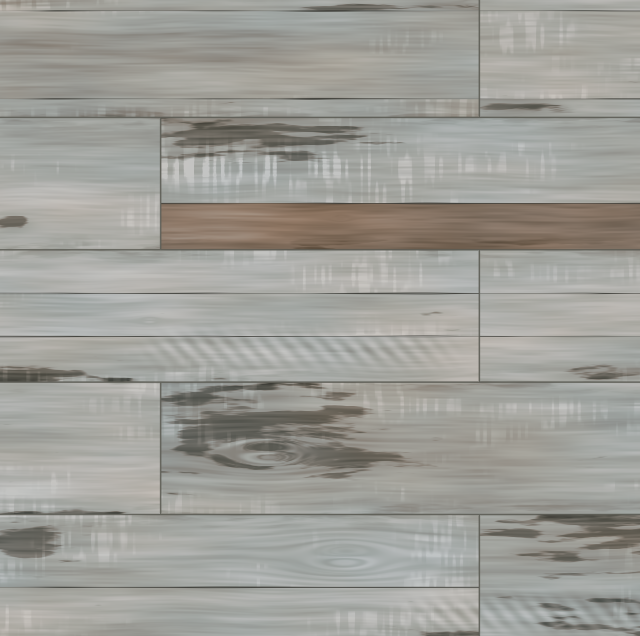
A Shadertoy shader for this texture:

```glsl
// Weathered grey wood planks laid in a half-offset running bond.
// Each plank may be split by seams; stretched noise, bent around knots,
// gives the grain, and flaky dark patches and saw scratches give the wear.

#define ROWS 4.805          // plank rows down the canvas
#define ROW_SHIFT 0.113     // hidden part of the top row
#define JOINT_EVEN 0.749    // end joint in even rows
#define JOINT_ODD 0.251     // end joint in odd rows
#define JOINT_HALF 0.0012   // half width of the joints
#define SEAM_HALF 0.0008    // half width of the seams
#define GRAIN 2.3
#define BLOTCH 2.2
#define FLAKE 1.3

// Wood colours from dark to light
const vec3 WOOD[8] = vec3[8](
    vec3(.22, .22, .20), vec3(.32, .32, .29), vec3(.42, .41, .38), vec3(.51, .49, .46),
    vec3(.58, .58, .56), vec3(.64, .65, .63), vec3(.71, .71, .70), vec3(.77, .77, .76));
const vec3 JOINT_COLOR = vec3(.36, .36, .33);
const vec3 SEAM_COLOR = vec3(.25, .25, .23);

// Per plank (left, right in each row): base tone, seam heights, worn patch (centre, radii)
const float TONE[10] = float[10](4.6, 5.1, 5.2, 5.0, 5.6, 5.4, 5.5, 4.9, 5.3, 4.7);
const vec2 SEAM[10] = vec2[10](
    vec2(.195, .86), vec2(.195, .86), vec2(2.), vec2(.65, 2.), vec2(.33, .655),
    vec2(.33, .655), vec2(2.), vec2(2.), vec2(.55, 2.), vec2(2.));
const vec4 WEAR[10] = vec4[10](
    vec4(.6, .17, .2, .03), vec4(.8, .93, .08, .06), vec4(.02, .8, .03, .06),
    vec4(.41, .14, .17, .19), vec4(.06, .95, .16, .07), vec4(.96, .92, .1, .08),
    vec4(.1, .99, .1, .03), vec4(.38, .33, .19, .34), vec4(.02, .22, .12, .17),
    vec4(.91, .12, .2, .25));

float hash(vec2 p) {
    vec3 q = fract(vec3(p.xyx) * .1031);
    q += dot(q, q.yzx + 33.33);
    return fract((q.x + q.y) * q.z);
}

float noise(vec2 p) {
    vec2 i = floor(p), f = fract(p);
    f = f * f * (3. - 2. * f);
    return mix(mix(hash(i), hash(i + vec2(1, 0)), f.x),
               mix(hash(i + vec2(0, 1)), hash(i + vec2(1, 1)), f.x), f.y);
}

float fbm(vec2 p) {
    float sum = 0., amp = .533;
    for (int i = 0; i < 4; i++) {
        sum += amp * noise(p);
        p = p * 2.03 + 17.;
        amp *= .5;
    }
    return sum;
}

vec3 woodColor(float tone) {
    vec3 c = WOOD[0];
    for (int i = 1; i < 8; i++) c = mix(c, WOOD[i], clamp(tone - float(i - 1), 0., 1.));
    return c;
}

float bell(vec2 d) { return exp(-dot(d, d)); }

float line(float dist, float halfWidth, float px) {
    return 1. - smoothstep(halfWidth - px * .7, halfWidth + px * .7, abs(dist));
}

void mainImage(out vec4 fragColor, in vec2 fragCoord) {
    vec2 uv = fragCoord / iResolution.xy;
    float px = 1. / iResolution.y, x = uv.x;

    // Plank layout: f runs from 0 at a plank's top to 1 at its bottom
    float v = (1. - uv.y) * ROWS + ROW_SHIFT;
    int row = int(v);
    float f = fract(v), y = f / ROWS;
    float end = x - (row % 2 == 0 ? JOINT_EVEN : JOINT_ODD);
    int id = row * 2 + (end < 0. ? 0 : 1);
    vec2 seam = SEAM[id];
    float strip = step(seam.x, f) + step(seam.y, f);
    float seed = float(id) * 17.3 + strip * 7.7;

    // Grain lines stream around a knot, closing into rings inside it
    vec3 knot = vec3(hash(vec2(seed, 3.)), hash(vec2(seed, 8.)), .006);
    if (id == 7) knot = vec3(.42, .53, .022);
    if (id == 8) knot = vec3(.54, .32, .025);
    vec2 k = vec2((x - knot.x) * .33, (f - knot.y) / ROWS);
    float a2 = knot.z * knot.z;
    float flow = k.y * (1. - a2 / (dot(k, k) + .3 * a2));
    flow += .006 * (noise(vec2(x * 7. + seed, y * 14.)) - .5);

    float grain = fbm(vec2(x * 4. + seed, flow * 75. + seed));
    float fine = noise(vec2(x * 16. + seed, flow * 330.));
    float blotch = fbm(vec2(x * 4., y * 14.) + seed);
    float flakes = fbm(vec2(x * 13., flow * 95.) + seed + 9.);
    float tone = TONE[id] + GRAIN * (grain - .5) + BLOTCH * (blotch - .5) + .8 * (fine - .5);
    float rings = step(.02, knot.z) * exp(-dot(k, k) / (a2 * 6.));
    tone += .45 * rings * sin(flow * 600. + blotch * 8.);

    // Brown strip under the seam of one plank
    float brown = id == 3 ? strip : 0.;
    tone -= 2.3 * brown;

    // Dark flaking patches, and streaks along the plank edges
    vec4 w = WEAR[id];
    float patchy = bell((vec2(x, f) - w.xy) / w.zw);
    if (id == 9) patchy += .75 * bell((vec2(x, f) - vec2(.94, .8)) / vec2(.15, .18));
    if (id == 8) patchy += .6 * bell((vec2(x, f) - vec2(.66, .92)) / vec2(.12, .1));
    if (id == 7) patchy += .55 * bell((vec2(x, f) - vec2(.66, .6)) / vec2(.22, .12));
    patchy *= 1. - brown;
    float worn = smoothstep(.42, .64, patchy * .75 + FLAKE * (flakes - .5));
    tone = mix(tone - 1.1 * patchy, .4 + 2.6 * grain * fine + .5 * blotch, worn * .85);
    float rim = exp(-min(f, 1. - f) * 16.);
    tone -= 1.5 * rim * smoothstep(.5, .7, flakes);

    // Pale cross-grain saw scratches and slanted tooth marks
    float ticks = noise(vec2(x * 170. + seed, y * 25.));
    float saw = .45 * smoothstep(.54, .7, fbm(vec2(x * 5., y * 16.) + seed + 40.));
    if (id == 3) saw += 1.6 * bell((vec2(x, f) - vec2(.38, .38)) / vec2(.2, .13));
    tone += 1.9 * saw * smoothstep(.45, .8, ticks) * (.5 + fine) * (1. - brown);
    float teeth = row == 2 ? smoothstep(.2, .3, x) * (1. - smoothstep(.62, .74, x))
                : row == 4 ? smoothstep(.6, .7, x) : 0.;
    teeth *= bell(vec2((f - .76) / .11, 0.));
    tone += .9 * teeth * sin(6.2832 * (x * 34. - y * 32.) + 3. * blotch) * (.4 + flakes);

    // Colour with cool and warm drifts
    vec3 col = woodColor(clamp(tone, 0., 7.));
    float drift = fbm(vec2(x * 3., y * 9.) + seed + 70.) - .47;
    col += drift * vec3(.07, .0, -.05) + brown * vec3(.045, -.005, -.03);

    // Seams, then joints
    float wobble = .0016 * (noise(vec2(x * 12., seam.x * 30.)) - .5);
    float seamDist = min(abs(f - seam.x), abs(f - seam.y)) / ROWS;
    float seamInk = .45 + .55 * smoothstep(.3, .65, noise(vec2(x * 7., seed)));
    col = mix(col, SEAM_COLOR, seamInk * line(seamDist + wobble, SEAM_HALF, px));
    float joint = max(line(min(f, 1. - f) / ROWS, JOINT_HALF, px), line(end, JOINT_HALF, px));
    col = mix(col, JOINT_COLOR, .9 * joint);

    fragColor = vec4(clamp(col, 0., 1.), 1.);
}
```
